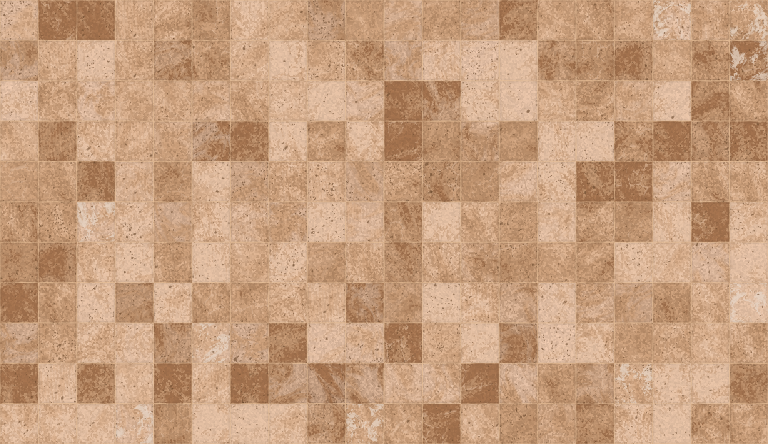
This texture is drawn by a Shadertoy shader. Its source:

```glsl
const vec2 TILES = vec2(20.0, 11.0);
const float JOINT_HALF = 0.015;      // widths are in tile units
const float SHADOW_WIDTH = 0.05;
const float JOINT_STRENGTH = 0.6;
const float TILE_VARIATION = 0.86;
const float DRIFT_AMOUNT = 0.07;
const float MOTTLE_AMOUNT = 0.30;
const float GRAIN_AMOUNT = 0.26;
const float GRAIN_SCALE = 23.0;
const float DARK_TILE_SHARE = 0.08;
const float CHALK_TILE_SHARE = 0.045;
const float VEIN_TILE_SHARE = 0.4;
const float STREAK_TILE_SHARE = 0.2;

const vec3 BROWN = vec3(0.63, 0.44, 0.30);
const vec3 TAN   = vec3(0.72, 0.55, 0.41);
const vec3 HONEY = vec3(0.78, 0.61, 0.47);
const vec3 SAND  = vec3(0.84, 0.68, 0.55);
const vec3 CREAM = vec3(0.88, 0.74, 0.63);
const vec3 ROSE  = vec3(0.79, 0.65, 0.55);
const vec3 CHALK = vec3(0.90, 0.83, 0.77);
const vec3 PIT   = vec3(0.40, 0.27, 0.16);
const vec3 JOINT = vec3(0.91, 0.75, 0.59);

vec3 hash3(vec2 p) {
    vec3 q = fract(vec3(p.xyx) * vec3(0.1031, 0.1030, 0.0973));
    q += dot(q, q.yxz + 33.33);
    return fract((q.xxy + q.yzz) * q.zyx);
}

// Nearest distance, second distance, random value of the nearest cell
vec3 cellular(vec2 p) {
    vec2 cell = floor(p);
    vec3 nearest = vec3(9.0, 9.0, 0.0);
    for (int y = -1; y <= 1; y++)
    for (int x = -1; x <= 1; x++) {
        vec2 c = cell + vec2(x, y);
        vec3 h = hash3(c);
        float d = distance(p, c + 0.15 + 0.7 * h.xy);
        if (d < nearest.x) nearest = vec3(d, nearest.x, h.z);
        else nearest.y = min(nearest.y, d);
    }
    return nearest;
}

// Layered, warped sines
float mottle(vec2 p) {
    float sum = 0.0, amplitude = 0.5;
    for (int i = 0; i < 5; i++) {
        p = mat2(0.8, 0.6, -0.6, 0.8) * p * 1.8 + 0.9 * sin(p.yx * 1.3);
        sum += amplitude * sin(p.x) * sin(p.y);
        amplitude *= 0.72;
    }
    return sum;
}

vec3 stoneRamp(float tone) {
    vec3 c = mix(BROWN, TAN, smoothstep(0.0, 0.26, tone));
    c = mix(c, HONEY, smoothstep(0.26, 0.5, tone));
    c = mix(c, SAND, smoothstep(0.5, 0.72, tone));
    return mix(c, CREAM, smoothstep(0.72, 0.94, tone));
}

void mainImage(out vec4 fragColor, in vec2 fragCoord) {
    vec2 p = fragCoord / iResolution.xy * TILES;
    vec2 pixel = TILES / iResolution.xy;
    float blur = max(pixel.x, pixel.y);
    vec2 id = floor(p), local = fract(p);
    vec3 tile = hash3(id + 7.0);
    vec3 wear = hash3(id + 71.0);
    vec3 extra = hash3(id + 143.0);
    vec2 q = local + floor(tile.xy * 40.0) * 3.0;   // each tile is its own cut

    // Tone of the stone
    float cloud = mottle(q * 2.2);
    float grain = cellular(q * GRAIN_SCALE).z - 0.5;
    float drift = sin(id.x * 0.42 + 0.8) * sin(id.y * 0.6 + 1.0);
    float tone = 0.57 + (tile.x - 0.5) * TILE_VARIATION + DRIFT_AMOUNT * drift;
    tone = mix(tone, 0.05, step(tile.z, DARK_TILE_SHARE));
    float contrast = mix(0.6, 1.2, extra.x);
    tone += contrast * (MOTTLE_AMOUNT * cloud + GRAIN_AMOUNT * grain);

    // Fine upright streaks
    float streak = sin(q.x * 47.0 + 3.0 * sin(q.y * 2.1)) * sin(q.x * 29.0 + q.y * 4.0);
    tone += 0.08 * streak * step(extra.y, STREAK_TILE_SHARE);
    vec3 color = stoneRamp(tone);

    // Greyish rose veil on some tiles, then grain
    float rosy = smoothstep(0.5, 0.95, tile.y) * smoothstep(-0.35, 0.35, cloud);
    rosy *= step(DARK_TILE_SHARE, tile.z);
    color = mix(color, ROSE + 0.16 * (tone - 0.5), 0.75 * rosy);
    color *= 1.0 + 0.09 * grain;

    // Pale veins along warped cell borders
    vec3 web = cellular(q * 2.3 + 0.35 * cloud);
    float vein = 1.0 - smoothstep(0.01, 0.06 + 2.0 * blur, web.y - web.x);
    vein *= step(extra.z, VEIN_TILE_SHARE) * smoothstep(-0.2, 0.4, cloud);
    color = mix(color, CREAM, 0.5 * vein);

    // Chalky patches
    float chalk = smoothstep(-0.1, 0.6, mottle(q * 3.1 + 11.0) + 0.4 * grain);
    color = mix(color, CHALK, 0.75 * chalk * step(wear.x, CHALK_TILE_SHARE));

    // Pits: many small, few large, gathered in some tiles
    float density = 0.02 + 0.25 * pow(wear.y, 4.0) * smoothstep(-0.3, 0.5, cloud);
    for (int i = 0; i < 2; i++) {
        float scale = i == 0 ? 19.0 : 10.0;
        float share = i == 0 ? density : 0.3 * density;
        vec3 pit = cellular(q * scale + 0.6 * cloud + 5.0);
        float radius = 0.16 + 0.22 * fract(pit.z * 91.0);
        float soft = 0.5 * blur * scale + 0.06;
        float hole = 1.0 - smoothstep(radius - soft, radius + soft, pit.x);
        color = mix(color, PIT, 0.6 * hole * step(pit.z, share));
    }

    // Thin pale joints with a faint shadow beside them
    vec2 border = min(local, 1.0 - local);
    float edge = min(border.x, border.y);
    color *= 1.0 - 0.05 * (1.0 - smoothstep(JOINT_HALF, SHADOW_WIDTH + blur, edge));
    float joint = 1.0 - smoothstep(JOINT_HALF - 0.5 * blur, JOINT_HALF + 0.5 * blur, edge);
    color = mix(color, JOINT, JOINT_STRENGTH * joint * clamp(0.8 + 0.7 * cloud, 0.3, 1.2));

    fragColor = vec4(color, 1.0);
}
```
